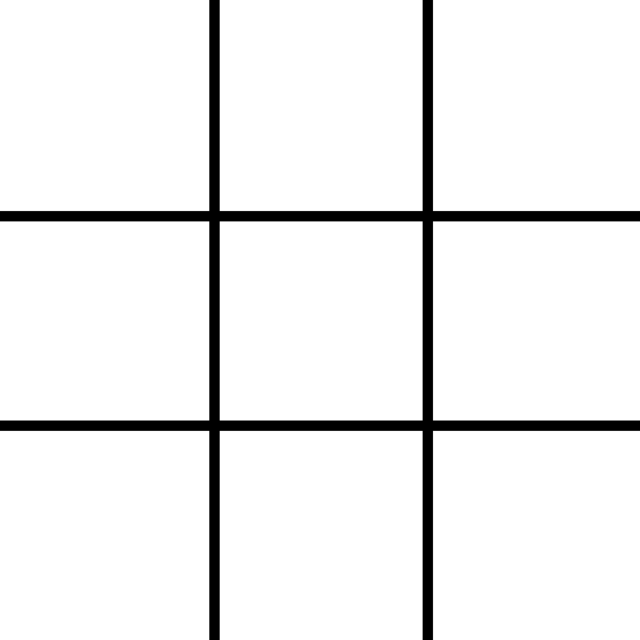
Give the GLSL for this pattern, as a Shadertoy shader.

```glsl
// Distance to the two dividers on each axis, mirrored about the grid centre
vec2 dividerDistance(vec2 uv) {
    vec2 spacing = vec2(0.3333, 0.3273);
    return abs(abs(uv - vec2(0.5018, 0.4985)) - 0.5 * spacing);
}

void mainImage(out vec4 fragColor, in vec2 fragCoord) {
    vec2 uv = fragCoord / iResolution.xy;
    vec2 pixel = 1.0 / iResolution.xy;

    // Smooth black dividers of equal width both ways
    vec2 paper = smoothstep(-0.75 * pixel, 0.75 * pixel, dividerDistance(uv) - 0.0081);

    // White cells are where neither divider covers the canvas
    fragColor = vec4(vec3(paper.x * paper.y), 1.0);
}
```
